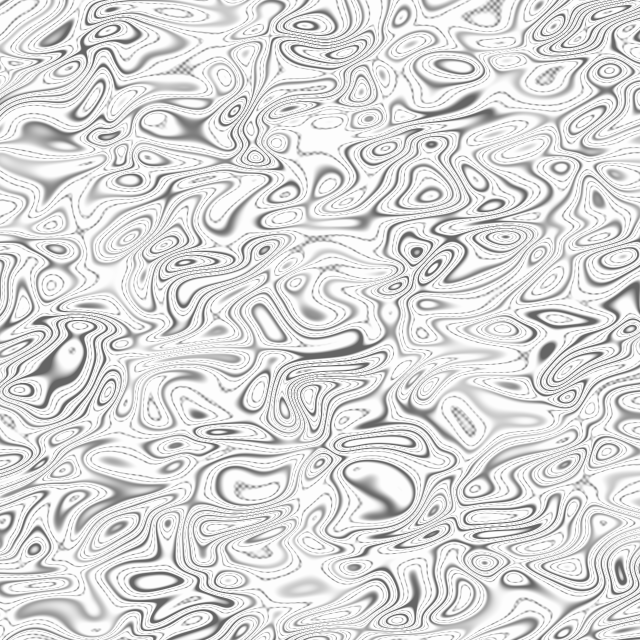
Give the GLSL for this texture, as a WebGL 1 fragment shader.

```glsl
precision highp float;

uniform vec2 u_resolution;

const float TAU = 6.2831853;
const vec3 PAPER = vec3(0.993);
const float MAX_INK = 0.6;

float hash(float n) {
  return fract(sin(n * 12.9898) * 4375.85);
}

// Irregular unit-variance field: sines with random direction and frequency
float waves(vec2 p, float seed, float lowFreq, float highFreq) {
  float sum = 0.0;
  for (int i = 0; i < 10; i++) {
    float id = seed + float(i) * 1.37;
    float angle = TAU * hash(id);
    float freq = mix(lowFreq, highFreq, hash(id + 31.7));
    vec2 dir = vec2(cos(angle), sin(angle));
    sum += sin(dot(p, dir) * freq + TAU * hash(id + 67.3));
  }
  return sum * 0.447;
}

// Bends the plane into swirls
vec2 swirl(vec2 p, float amount) {
  vec2 bend = vec2(waves(p, 3.1, 0.3, 0.95), waves(p, 18.4, 0.3, 0.95));
  return p + amount * bend;
}

// Soft ridge with a crisp front and a long fading tail
float ridge(float phase, float front, float crest, float tail) {
  return smoothstep(front, crest, phase) * (1.0 - smoothstep(crest, tail, phase));
}

float hairline(float phase, float center, float halfWidth) {
  return 1.0 - smoothstep(0.0, halfWidth, abs(phase - center));
}

// Amount of grey ink at a point of the canvas
float ink(vec2 uv) {
  vec2 p = swirl(uv * vec2(36.0, 64.0), 0.8);
  float height = waves(p, 41.2, 0.4, 2.0);
  float tone = waves(p, 77.6, 0.3, 1.0);

  // Contour bands, denser in some regions than in others
  float phase = fract(height * (0.95 + 0.2 * tone) + 0.3 * tone);
  float strength = clamp(0.5 + 0.2 * tone, 0.2, 0.9);
  float shade = strength * ridge(phase, 0.16, 0.30, 0.56);

  // Broken hairlines beside the bands
  vec2 grain = sin(uv * 590.0 + p.yx);
  float dash = 0.75 + 0.5 * grain.x * grain.y;
  float lines = 0.42 * hairline(phase, 0.78, 0.065)
              + 0.34 * hairline(phase, 0.05, 0.05);
  return min(shade + lines * dash, MAX_INK);
}

void main() {
  float scale = 1.0 / min(u_resolution.x, u_resolution.y);

  // Four samples per pixel smooth the edges
  float total = 0.0;
  for (int y = 0; y < 2; y++) {
    for (int x = 0; x < 2; x++) {
      vec2 offset = 0.5 * vec2(float(x), float(y)) - 0.25;
      total += ink((gl_FragCoord.xy + offset) * scale);
    }
  }
  gl_FragColor = vec4(PAPER - 0.25 * total, 1.0);
}
```
